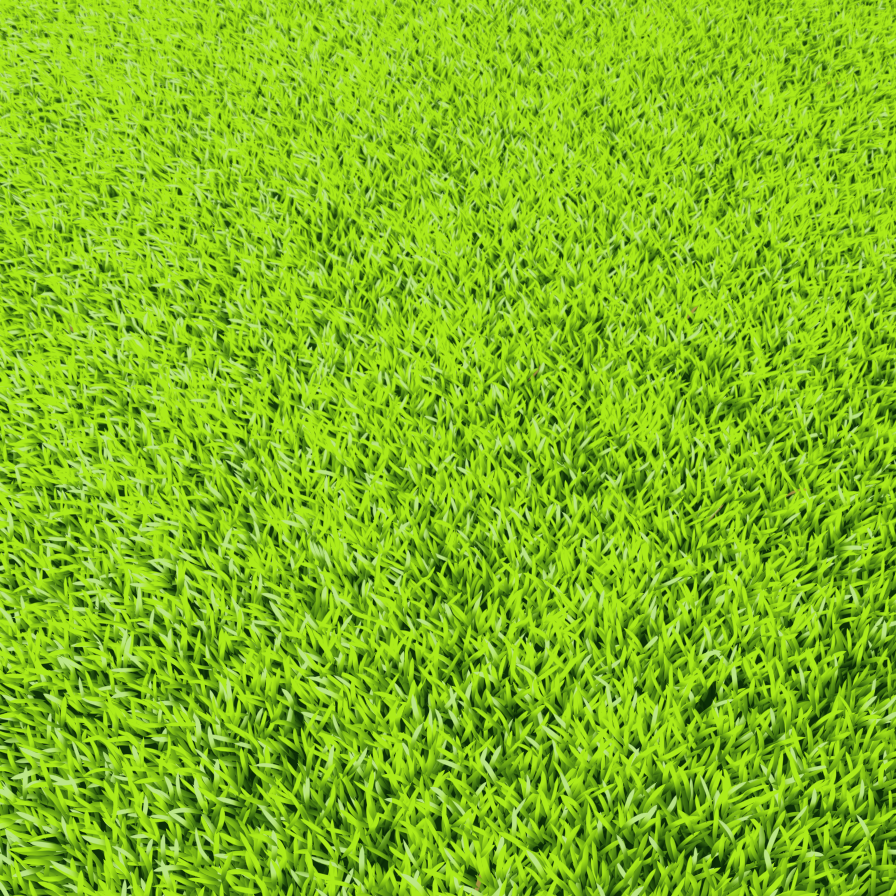
Write a three.js fragment shader that draws this texture.

```glsl
// A sunlit lawn receding from the viewer, sharp in front and soft at the back.
// Layers of jittered cells on a perspective ground each hold one curved blade;
// they are painted from the dark thatch up to the bright tips.

#define LAYERS 10.0      // blade layers, deep to high
#define CELL 0.026       // cell size at the front edge
#define FAR 0.62         // shrinkage from front to back
#define HALF_LENGTH 0.92 // longest half blade, in cells
#define HALF_WIDTH 0.130 // widest half blade, in cells
#define LEAN_LEFT 2.55   // mean blade angle at the left
#define LEAN_RIGHT 0.98  // mean blade angle at the right
#define SPREAD 2.0       // range of blade angles
#define SOFTNESS 0.0009  // edge blur at the front
#define GLINT 0.17       // share of pale, shining blades
#define CLUMPING 0.14    // light variation between tufts
#define CONTRAST 1.25    // spread of light around the mean

varying vec2 vUv;

const vec3 THATCH = vec3(0.04, 0.17, 0.02);
const vec3 SHADE  = vec3(0.19, 0.38, 0.05);
const vec3 MIDDLE = vec3(0.35, 0.57, 0.08);
const vec3 FRESH  = vec3(0.51, 0.75, 0.08);
const vec3 SUNLIT = vec3(0.67, 0.92, 0.10);
const vec3 PALE   = vec3(0.75, 0.90, 0.60);
const vec3 DRY    = vec3(0.68, 0.55, 0.30);

vec4 hash4(vec2 p) {
  float phase = dot(p, vec2(12.9898, 78.233));
  return fract(sin(phase + vec4(0.0, 1.3, 2.7, 4.1)) * 43758.545);
}

// Perspective: canvas to ground cells and back.
float scaleAt(float y) { return 1.0 - FAR * y; }

vec2 toGround(vec2 p) {
  float s = scaleAt(p.y);
  return vec2((p.x - 0.5) / s, -log(s) / FAR) / CELL;
}

vec2 toCanvas(vec2 g) {
  g *= CELL;
  float s = exp(-FAR * g.y);
  return vec2(0.5 + g.x * s, (1.0 - s) / FAR);
}

// Layered sines: uneven tufts.
float tufts(vec2 g) {
  float coarse = sin(g.x * 0.33 + 2.0 * sin(g.y * 0.27)) * sin(g.y * 0.47 + 1.7 * sin(g.x * 0.29));
  float fine = sin(g.x * 1.21 + 2.3 * sin(g.y * 0.83)) * sin(g.y * 1.47 + 2.1 * sin(g.x * 0.71));
  return 0.6 * coarse + fine;
}

vec3 grassColor(float light) {
  float t = 4.0 * clamp(light, 0.0, 1.0);
  vec3 c = mix(THATCH, SHADE, min(t, 1.0));
  c = mix(c, MIDDLE, clamp(t - 1.0, 0.0, 1.0));
  c = mix(c, FRESH, clamp(t - 2.0, 0.0, 1.0));
  return mix(c, SUNLIT, clamp(t - 3.0, 0.0, 1.0));
}

// Paints the blade of one cell over the color; d is in cells from its middle.
vec3 paintBlade(vec3 under, vec2 d, vec4 r, float height, float ambient, float edge) {
  float lean = mix(LEAN_LEFT, LEAN_RIGHT, vUv.x) + (r.z - 0.5) * SPREAD;
  vec2 axis = vec2(cos(lean), sin(lean));
  float along = dot(d, axis) / (HALF_LENGTH * mix(0.65, 1.0, r.w));
  float across = axis.x * d.y - axis.y * d.x + (r.x - 0.5) * 0.30 * (along * along - 0.3);
  float width = HALF_WIDTH * mix(0.6, 1.0, r.y);
  float body = width * (1.0 - pow(abs(along), 4.0));
  float cover = smoothstep(edge, -edge, abs(across) - body);

  // Tips catch the sun, roots and one flank fall into shade.
  float tone = fract(r.w * 7.31 + r.x * 3.17);
  float light = mix(0.22, 1.04, height) + 0.32 * (tone - 0.5);
  light *= mix(0.55, 1.06, smoothstep(-1.0, 0.3, along));
  light += ambient + 0.08 * clamp(across / width, -1.0, 1.0);
  light = 0.76 + CONTRAST * (light - 0.71);
  vec3 color = grassColor(light);

  float shine = step(1.0 - GLINT * mix(1.4, 0.6, vUv.x), fract(r.y * 9.73 + r.z * 5.41));
  shine *= smoothstep(0.45, 0.85, light) * smoothstep(-0.7, 0.2, along);
  color = mix(color, PALE, 0.85 * shine);
  color = mix(color, DRY, 0.8 * step(0.9985, fract(r.x * 13.7 + r.y * 4.9)));
  return mix(under, color, cover);
}

void main() {
  vec2 ground = toGround(vUv);
  float scale = scaleAt(vUv.y) * CELL;
  float edge = SOFTNESS * (1.0 + 0.9 * vUv.y * vUv.y) / scale;

  // Sun from the upper left.
  float sun = 0.32 * vUv.y - 0.10 * vUv.x - 0.05;
  float ambient = sun + CLUMPING * tufts(ground);
  vec3 color = grassColor(0.02 + 0.5 * max(sun, 0.0));

  for (float layer = 0.0; layer < LAYERS; layer++) {
    float height = (layer + 0.5) / LAYERS;
    vec2 offset = hash4(vec2(layer, 5.0)).xy;
    vec2 home = floor(ground + offset);
    // Far rows first, so that nearer blades overlap them.
    for (float row = 1.0; row >= -1.0; row--) {
      for (float column = -1.0; column <= 1.0; column++) {
        vec2 cell = home + vec2(column, row);
        vec4 r = hash4(cell + layer * vec2(17.0, 31.0));
        vec2 middle = toCanvas(cell + r.xy - offset);
        color = paintBlade(color, (vUv - middle) / scale, r, height, ambient, edge);
      }
    }
  }
  gl_FragColor = vec4(color, 1.0);
}
```
